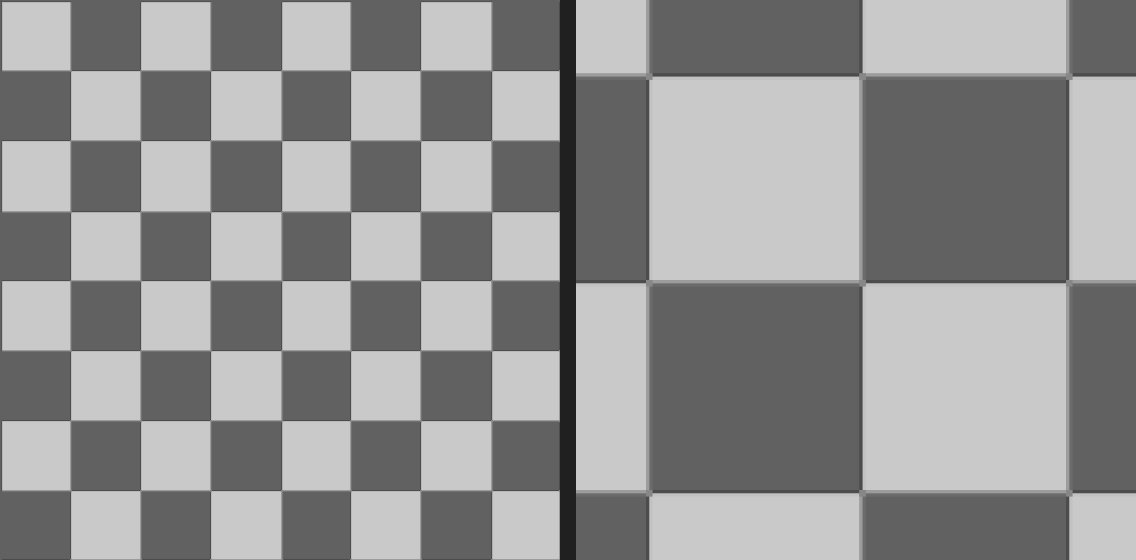
Left: the whole. Right: its middle third, enlarged.
Reproduce this pattern procedurally as a three.js fragment shader.

```glsl
varying vec2 vUv;

// Soft mask that is 1 where a < x < b
vec2 band(vec2 x, float a, float b, float soft) {
  return smoothstep(a - soft, a + soft, x) * (1.0 - smoothstep(b - soft, b + soft, x));
}

float either(vec2 mask) {
  return max(mask.x, mask.y);
}

// 1 where the index i equals k
float isLine(float i, float k) {
  return step(abs(i - k), 0.5);
}

void main() {
  // Eight cells across and down, counted from the upper left
  vec2 uv = vec2(vUv.x, 1.0 - vUv.y);
  vec2 line = floor(uv * 8.0 + 0.5);
  float soft = 0.5 * max(fwidth(vUv.x), fwidth(vUv.y)) * 512.0;

  // Inner lines sit slightly late, a few of them more so
  vec2 inner = step(0.5, mod(line, 8.0));
  vec2 late = vec2(isLine(line.x, 4.0) + isLine(line.x, 7.0), isLine(line.y, 3.0));

  // Signed distance past the nearest line, in 1/512 of the canvas
  vec2 past = (uv - line / 8.0) * 512.0 - inner - late;

  // Checker as a product of two square waves
  vec2 wave = (1.0 - 2.0 * mod(line, 2.0)) * clamp(past / soft, -1.0, 1.0);
  float light = 0.5 + 0.5 * wave.x * wave.y;
  float tone = mix(0.38, 0.79, light);

  // Thin rims: strong before each line, faint after it
  float faintRim = either(band(past, 0.0, 1.0, soft) * inner);
  float strongRim = either(band(past, -1.0, 0.0, soft));
  tone = mix(tone, mix(0.42, 0.76, light), faintRim);
  tone = mix(tone, mix(0.30, 0.61, light), strongRim);

  // Small grey knots where lines cross
  vec2 knot = band(past, -1.0, 1.0, soft);
  tone = mix(tone, 0.53, knot.x * knot.y);

  // Dark border along the left and top, wrapped at the seam
  vec2 fromSeam = (fract(uv + 0.5) - 0.5) * 512.0;
  tone = mix(tone, 0.38, either(band(fromSeam, 0.0, 2.0, soft)));
  tone = mix(tone, 0.33, either(band(fromSeam, 1.0, 2.0, soft)) * light);

  gl_FragColor = vec4(vec3(tone), 1.0);
}
```
